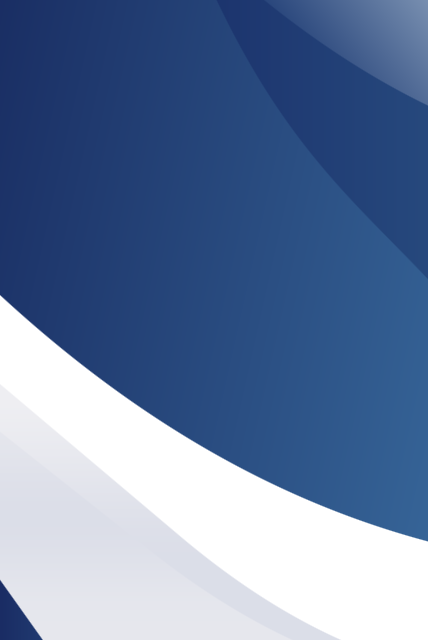
This background is drawn by a WebGL 2 fragment shader. Its source:

```glsl
#version 300 es
precision highp float;

uniform vec2 u_resolution;
out vec4 fragColor;

// Antialiased coverage of the region where d is positive
float cover(float d) {
    return clamp(d / max(fwidth(d), 1e-5) + 0.5, 0.0, 1.0);
}

// Straight slope that eases upward after the bend
float bentLine(float x, float start, float slope, float bend, float curl) {
    float past = max(x - bend, 0.0);
    return start + slope * x + curl * past * past;
}

void main() {
    vec2 uv = gl_FragCoord.xy / u_resolution;
    float x = uv.x;
    float y = uv.y;
    vec3 color = vec3(1.0);

    // Large blue field, brighter toward the lower right
    float sweep = 0.75 * x + 0.25 * (1.0 - y);
    vec3 blue = mix(vec3(0.10, 0.18, 0.39), vec3(0.215, 0.40, 0.60), sweep);
    float fieldEdge = 0.539 + x * (-0.617 + x * (0.257 - 0.025 * x));
    color = mix(color, blue, cover(y - fieldEdge));

    // Darker panel on the upper right
    float t = x - 0.506;
    float panelEdge = 1.0 - t * (1.4075 + t * (-1.771 + 1.436 * t));
    vec3 panel = mix(vec3(0.11, 0.205, 0.43), vec3(0.15, 0.285, 0.49), clamp(t * 2.0, 0.0, 1.0));
    color = mix(color, panel, cover(y - panelEdge));

    // Pale glow in the top corner
    float s = x - 0.617;
    float glowEdge = 1.0 - s * (0.538 - 0.28 * s);
    float glow = clamp((x - 0.6) * 2.5 + (y - 1.0) * 2.8, 0.0, 1.0);
    vec3 haze = mix(vec3(0.145, 0.26, 0.475), vec3(0.47, 0.56, 0.69), glow);
    color = mix(color, haze, cover(y - glowEdge));

    // Outer grey ribbon
    float ribbonEdge = bentLine(x, 0.400, -0.565, 0.42, 0.354);
    vec3 ribbon = mix(vec3(0.86, 0.87, 0.91), vec3(0.935, 0.935, 0.95), smoothstep(0.12, 0.40, y));
    color = mix(color, ribbon, cover(ribbonEdge - y));

    // Inner grey sheet, darkest across its middle
    float sheetEdge = bentLine(x, 0.3255, -0.53, 0.35, 0.33);
    float lift = smoothstep(0.0, 0.16, abs(y - 0.19));
    vec3 sheet = mix(vec3(0.86, 0.87, 0.91), vec3(0.90, 0.905, 0.93), lift);
    color = mix(color, sheet, cover(sheetEdge - y));

    // Navy wedge in the lower left corner
    vec3 navy = mix(vec3(0.10, 0.17, 0.39), vec3(0.13, 0.24, 0.45), x * 8.0);
    color = mix(color, navy, cover(0.094 - 0.94 * x - y));

    fragColor = vec4(color, 1.0);
}
```
